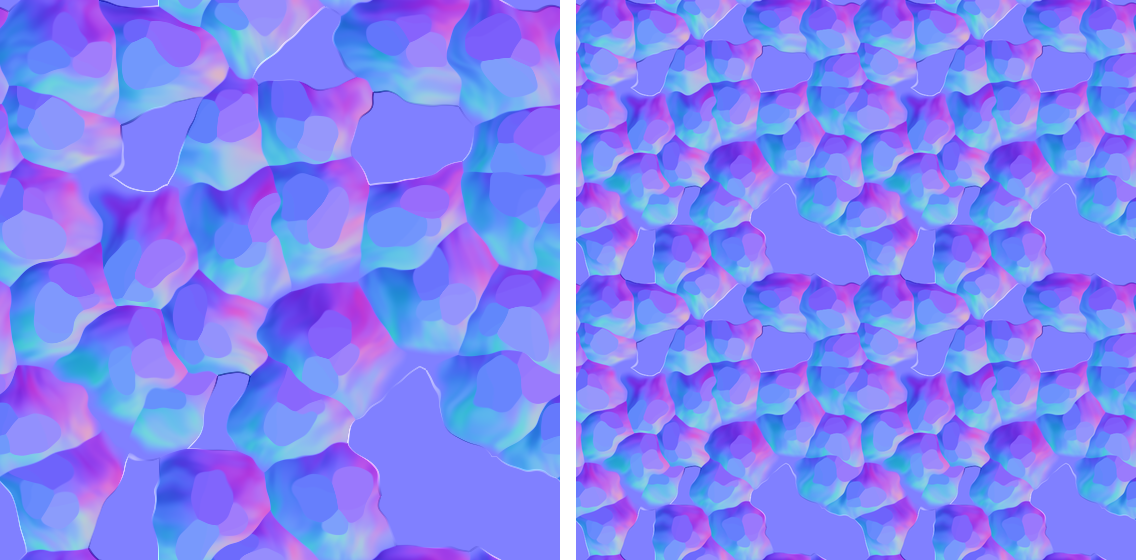
Left, the tile; right, the same tile 2 across and 2 down.
Write a WebGL 2 fragment shader that draws this texture map.

```glsl
#version 300 es
precision highp float;
// Tiling normal map of packed, chipped stones. A weighted Voronoi diagram
// splits the tile into domes; each dome is cut by a few flat round facets.
// Slopes are encoded as colour, and a few cells stay flat as gaps.

uniform vec2 u_resolution;
out vec4 fragColor;

const int CELLS = 6;              // stones per side
const float JITTER = 0.78;        // irregularity of the stone centres
const float WEIGHT_RANGE = 0.22;  // variation of the stone sizes
const float GAP_SHARE = 0.07;     // share of flat cells
const float GAP_WEIGHT = -0.10;   // keeps the gaps small
const float WARP = 0.13;          // bending of the borders
const float DOME_SLOPE = 0.50;    // steepness near the rims
const float RIPPLE = 0.20;        // strength of the soft streaks
const vec2 STREAK_FREQ = vec2(3.0, 6.5);
const vec2 FACET_REACH = vec2(0.18, 0.25);
const vec2 FACET_RADIUS = vec2(0.21, 0.28);
const float FACET_SLOPE = 1.05;
const float BEVEL = 0.045;        // faint crease inside a facet
const float LINE_WIDTH = 0.009;   // crack around a gap
const float TAU = 6.2831853;

// Integer hash of a lattice point and a salt, three values in 0..1.
vec3 hash(ivec2 cell, int salt) {
    uvec3 v = uvec3(ivec3(cell, salt)) * 1664525u + 1013904223u;
    v.x += v.y * v.z; v.y += v.z * v.x; v.z += v.x * v.y;
    v ^= v >> 16u;
    v.x += v.y * v.z; v.y += v.z * v.x; v.z += v.x * v.y;
    return vec3(v >> 8u) / 16777216.0;
}

ivec2 wrapCell(vec2 cell, float period) {
    return ivec2(mod(cell + 0.5, period));
}

// Smooth two-channel value noise in -1..1 that repeats after the period.
vec2 noise(vec2 p, float period, int salt) {
    vec2 i = floor(p), f = p - i;
    f = f * f * f * (f * (f * 6.0 - 15.0) + 10.0);
    vec2 a = hash(wrapCell(i, period), salt).xy;
    vec2 b = hash(wrapCell(i + vec2(1, 0), period), salt).xy;
    vec2 c = hash(wrapCell(i + vec2(0, 1), period), salt).xy;
    vec2 d = hash(wrapCell(i + vec2(1, 1), period), salt).xy;
    return 2.0 * mix(mix(a, b, f.x), mix(c, d, f.x), f.y) - 1.0;
}

vec2 direction(float angle) { return vec2(cos(angle), sin(angle)); }

bool isGap(ivec2 id) { return hash(id, 1).x < GAP_SHARE; }

// Slope of one stone at an offset from its centre.
vec2 stoneSlope(vec2 d, ivec2 id, float px) {
    if (isGap(id)) return vec2(0);
    vec3 look = hash(id, 2);
    d.y -= 0.07;

    // Dome with streaks, fading to flat ground far out.
    float dist = length(d);
    vec2 axis = direction(TAU * look.x);
    vec2 along = vec2(dot(d, axis), dot(d, vec2(-axis.y, axis.x)));
    int salt = 10 + id.x + id.y * CELLS;
    vec2 streaks = noise(along * STREAK_FREQ, 64.0, salt)
                 + 0.4 * noise(along * STREAK_FREQ * 2.0, 64.0, salt + 100);
    vec2 slope = d / max(dist, 0.001) * DOME_SLOPE * smoothstep(0.0, 0.45, dist);
    slope += RIPPLE * streaks * smoothstep(0.0, 0.35, dist);
    slope *= 1.0 - smoothstep(0.68, 0.86, dist);

    // Two opposite facets and a smaller one; the highest excess wins.
    float top = 0.0;
    vec2 q = d * mix(vec2(1.12, 0.9), vec2(0.9, 1.12), look.z);
    for (int k = 0; k < 3; k++) {
        vec3 cut = hash(id, 3 + k);
        float turn = k < 2 ? 0.5 * float(k) : 0.25;
        vec2 dir = direction(TAU * (look.y + turn + 0.08 * (cut.z - 0.5)));
        vec2 centre = dir * mix(FACET_REACH.x, FACET_REACH.y, cut.x);
        float radius = mix(FACET_RADIUS.x, FACET_RADIUS.y, cut.y) * (k < 2 ? 1.0 : 0.7);
        vec2 local = q - centre;
        float excess = radius * radius - dot(local, local);
        vec2 crease = direction(TAU * cut.z);
        float side = smoothstep(-px, px, dot(local, crease) - 0.4 * radius);
        vec2 tilt = centre * FACET_SLOPE + crease * BEVEL * side;
        slope = mix(slope, tilt, smoothstep(-0.4 * px, 0.4 * px, excess - top));
        top = max(top, excess);
    }
    return slope;
}

void main() {
    vec2 uv = gl_FragCoord.xy / u_resolution;
    float count = float(CELLS), px = count / u_resolution.y;
    vec2 p = uv * count;
    p += WARP * noise(uv * count * 2.0, count * 2.0, 7)
       + 0.25 * WARP * noise(uv * count * 5.0, count * 5.0, 8);

    // The two strongest stones at this point.
    vec2 base = floor(p), d1 = vec2(0), d2 = vec2(0);
    ivec2 id1 = ivec2(0), id2 = ivec2(0);
    float near1 = 1e3, near2 = 1e3;
    for (int j = -2; j <= 2; j++)
    for (int i = -2; i <= 2; i++) {
        vec2 cell = base + vec2(i, j);
        ivec2 id = wrapCell(cell, count);
        vec3 h = hash(id, 0);
        vec2 d = p - cell - 0.5 - JITTER * (h.xy - 0.5);
        float near = dot(d, d) - (isGap(id) ? GAP_WEIGHT : WEIGHT_RANGE * h.z);
        if (near < near1) {
            near2 = near1; d2 = d1; id2 = id1;
            near1 = near; d1 = d; id1 = id;
        } else if (near < near2) {
            near2 = near; d2 = d; id2 = id;
        }
    }

    // Blend across the border, then encode the normal.
    float border = (near2 - near1) / (2.0 * max(length(d1 - d2), 0.01));
    vec2 slope = mix(stoneSlope(d2, id2, px), stoneSlope(d1, id1, px),
                     smoothstep(-px, px, border));
    float up = sqrt(max(1.0 - dot(slope, slope), 0.0));
    vec3 color = 0.5 + 0.5 * vec3(slope.x, -slope.y, up);

    // Thin broken cracks around the gaps.
    if (isGap(id1) != isGap(id2)) {
        float broken = noise(uv * count * 3.0, count * 3.0, 9).x;
        float crack = 1.0 - smoothstep(LINE_WIDTH - px * 0.5, LINE_WIDTH + px * 0.5, border);
        color += 0.35 * broken * crack;
    }
    fragColor = vec4(clamp(color, 0.0, 1.0), 1.0);
}
```
